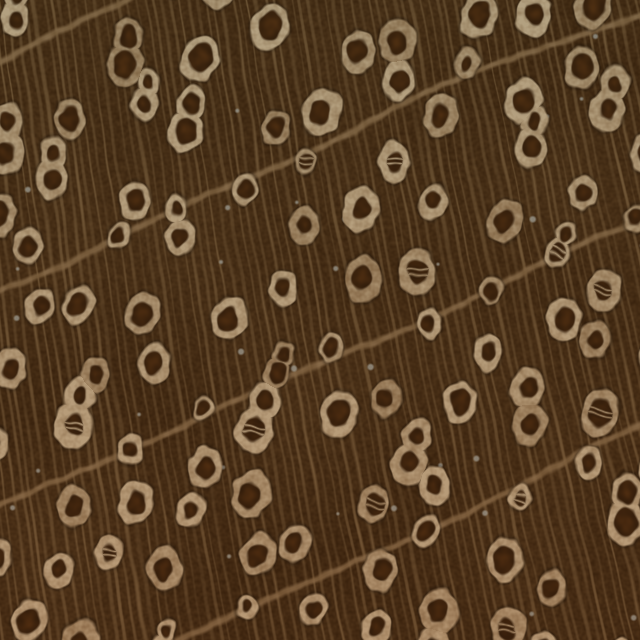
A WebGL 1 fragment shader for this texture:

```glsl
precision highp float;
// Cross-section of a hardwood: brown fibre ground striped by fine pale rays,
// crossed by oblique growth rings and scattered with thick-walled oval vessels.
// Vessels sit in a jittered, tilted grid; gradient noise roughens every part.
uniform vec2 u_resolution;

const vec3 FIBRE_DARK = vec3(0.225, 0.138, 0.055);
const vec3 FIBRE_MID = vec3(0.315, 0.215, 0.110);
const vec3 RAY_TAN = vec3(0.470, 0.365, 0.235);
const vec3 RING_TAN = vec3(0.510, 0.400, 0.270);
const vec3 WALL_SHADE = vec3(0.540, 0.430, 0.300);
const vec3 WALL_LIGHT = vec3(0.710, 0.620, 0.490);
const vec3 LUMEN_DARK = vec3(0.205, 0.120, 0.045);
const vec3 SPECK_GREY = vec3(0.600, 0.590, 0.550);
const float RING_GAP = 0.35;
const float VESSEL_CELL = 0.1;
const float RAY_COUNT = 68.0;

float hash(vec2 c) {
  vec3 q = fract(c.xyx * 0.1031);
  q += dot(q, q.yzx + 33.33);
  return fract((q.x + q.y) * q.z);
}

vec2 hash2(vec2 c) { return vec2(hash(c + 17.3), hash(c + 71.9)); }

float cornerSlope(vec2 corner, vec2 offset) {
  float angle = 6.2832 * hash(corner);
  return dot(vec2(cos(angle), sin(angle)), offset);
}

float gradientNoise(vec2 p) {
  vec2 i = floor(p), f = p - i;
  vec2 w = f * f * f * (f * (f * 6.0 - 15.0) + 10.0);
  vec2 e = vec2(1.0, 0.0);
  return mix(mix(cornerSlope(i, f), cornerSlope(i + e, f - e), w.x),
             mix(cornerSlope(i + e.yx, f - e.yx), cornerSlope(i + 1.0, f - 1.0), w.x), w.y);
}

mat2 rotation(float a) { return mat2(cos(a), -sin(a), sin(a), cos(a)); }

float ellipse(vec2 p, vec2 r) { return (length(p / r) - 1.0) * r.x; }

float cover(float d, float soft) { return 1.0 - smoothstep(-soft, soft, d); }

// Signed distance to the nearest growth ring.
float ringOffset(vec2 p) {
  float height = p.y - (0.5 - 0.06 * p.y) * p.x - 0.55;
  height += 0.045 * gradientNoise(p * 2.3 + 4.0);
  return (fract(height / RING_GAP + 0.5) - 0.5) * RING_GAP * 0.9;
}

// One vessel, single or paired: x = wall distance, y = lumen distance.
vec2 vessel(vec2 q, vec2 id, float size) {
  vec2 r = vec2(0.0260, 0.0325) * size;
  q = rotation((hash(id + 5.1) - 0.5) * 0.4) * q;
  vec2 open = r * mix(0.46, 0.64, hash(id + 9.7));
  vec2 shift = (hash2(id + 3.3) - 0.5) * 0.005;
  vec2 d = vec2(ellipse(q, r), ellipse(q - shift, open));
  if (hash(id + 23.5) > 0.83) {
    vec2 partner = q - vec2(0.1 * r.x, 1.3 * r.y);
    d = min(d, vec2(ellipse(partner, r * 0.82), ellipse(partner, open * 0.8)));
  }
  if (hash(id + 31.7) > 0.9) d.y = max(d.y, 0.0018 - abs(abs(q.y) - 0.0045));
  return d;
}

// All vessels near p: x = wall, y = lumen, z = random tint of the nearest.
vec3 vesselField(vec2 p, mat2 grain) {
  vec3 field = vec3(1.0, 1.0, 0.0);
  vec2 q = grain * p;
  float column = floor(q.x / VESSEL_CELL);
  for (int i = -1; i <= 1; i++) {
    float x = column + float(i);
    float stagger = hash(vec2(x, 2.0));
    float row = floor(q.y / VESSEL_CELL - stagger);
    for (int j = -1; j <= 1; j++) {
      vec2 id = vec2(x, row + float(j));
      if (hash(id + 47.0) > 0.93) continue;
      vec2 center = id + vec2(0.5, 0.5 + stagger) + (hash2(id) - 0.5) * 0.58;
      center *= VESSEL_CELL;
      // Vessels close to a ring shrink and settle onto it.
      float offset = ringOffset(center * grain);
      float near = 1.0 - smoothstep(0.018, 0.042, abs(offset));
      center.y -= offset * near * 0.7;
      float size = mix(0.82, 1.16, hash(id + 13.0)) * mix(1.0, 0.7, near);
      vec2 d = vessel(q - center, id, size);
      if (d.x < field.x) field.z = hash(id + 61.0);
      field.xy = min(field.xy, d);
    }
  }
  return field;
}

// Strength of the pale rays, uneven in spacing, width and length.
float rayStripes(vec2 p, float soft) {
  float u = (p.x + 0.14 * p.y + 0.1 * p.x * p.y) * RAY_COUNT;
  u += 0.5 * gradientNoise(vec2(u * 0.45, p.y * 2.0)) + 0.25 * gradientNoise(p * 13.0);
  float id = floor(u);
  float middle = 0.5 + 0.4 * (hash(vec2(id, 8.0)) - 0.5);
  float width = mix(0.0014, 0.0030, hash(vec2(id, 3.0)));
  float fade = 0.75 + 0.55 * gradientNoise(vec2(id * 3.7, p.y * 9.0));
  float line = cover(abs(u - id - middle) / RAY_COUNT - width, soft);
  return line * clamp(fade, 0.15, 1.0) * mix(0.5, 1.0, hash(vec2(id, 6.0)));
}

float specks(vec2 p, float soft) {
  vec2 id = floor(p / 0.08);
  vec2 center = (id + 0.2 + 0.6 * hash2(id + 90.0)) * 0.08;
  float radius = mix(0.002, 0.005, hash(id + 7.0));
  return cover(length(p - center) - radius, soft) * step(0.82, hash(id + 29.0));
}

void main() {
  float side = min(u_resolution.x, u_resolution.y);
  vec2 p = gl_FragCoord.xy / side;
  float soft = max(0.0022, 1.2 / side);
  float fine = gradientNoise(p * 170.0);
  float mottle = gradientNoise(p * 75.0 + 20.0);
  float broad = gradientNoise(p * 4.0 + 9.0);

  // Fibre ground, rays and growth rings.
  vec3 color = mix(FIBRE_DARK, FIBRE_MID, clamp(0.42 + 0.5 * fine + 0.3 * mottle + 0.35 * broad, 0.0, 1.0));
  color = mix(color, RAY_TAN, rayStripes(p, soft) * 0.85);
  float ring = abs(ringOffset(p) + 0.004 * gradientNoise(p * 35.0)) - 0.0045;
  color = mix(color, RING_TAN + 0.07 * mottle, 0.85 * cover(ring, soft * 1.6));
  color = mix(color, SPECK_GREY, 0.8 * specks(p, soft));

  // Vessel walls with a faint outer shadow, then the dark lumens.
  vec2 rough = vec2(gradientNoise(p * 48.0), gradientNoise(p * 48.0 + 33.0)) * 0.006;
  vec3 field = vesselField(p + rough, rotation(-0.19));
  color *= 1.0 - 0.22 * cover(field.x - 0.003, 0.003);
  float pale = 0.85 - 0.6 * field.z * field.z + 0.5 * mottle + 0.35 * fine;
  vec3 wall = mix(WALL_SHADE, WALL_LIGHT, clamp(pale, -0.4, 1.0));
  wall *= 1.0 - 0.18 * cover(field.y - 0.001, 0.003);
  color = mix(color, wall, cover(field.x, soft));
  vec3 lumen = LUMEN_DARK * (1.1 + 0.25 * mottle + 0.25 * cover(field.y + 0.008, 0.006));
  color = mix(color, lumen, cover(field.y, soft));

  // Slightly redder towards the bottom, more olive towards the top.
  color *= mix(vec3(1.02, 0.97, 0.94), vec3(0.99, 1.02, 1.03), clamp(p.y, 0.0, 1.0));
  gl_FragColor = vec4(color, 1.0);
}
```
